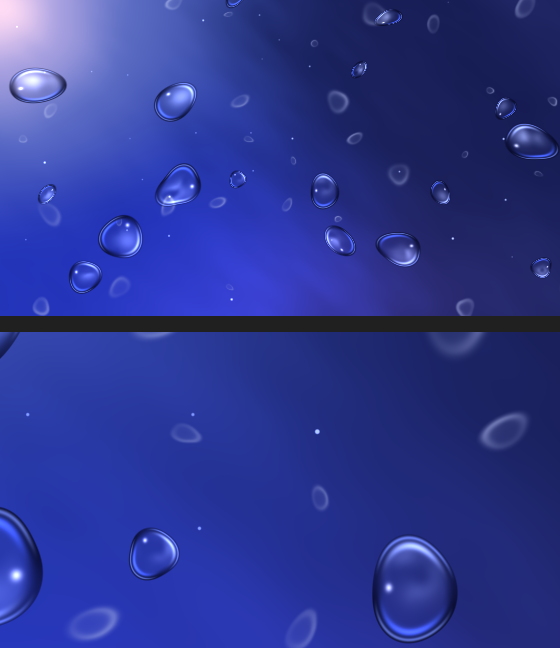
Top: the whole. Bottom: its middle third, enlarged.
Reproduce this texture procedurally as a WebGL 2 fragment shader.

```glsl
#version 300 es
precision highp float;
// Water drops floating before a deep blue haze lit from the upper left corner.
// The haze is layered gradients with stretched noise; the drops are wobbly
// ellipses scattered on jittered grids: sharp glassy ones, soft ones and specks.

#define SHARP_CELL 0.30
#define SHARP_SHARE 0.72
#define SOFT_CELL 0.205
#define SOFT_SHARE 0.62
#define SPECK_CELL 0.17
#define SPECK_SHARE 0.45
#define WOBBLE 0.10
#define STREAK_AMOUNT 0.55
#define NIGHT vec3(0.105, 0.13, 0.36)
#define BLUE vec3(0.15, 0.22, 0.75)
#define HAZE vec3(0.40, 0.46, 0.79)
#define LILAC vec3(0.69, 0.65, 0.89)

uniform vec2 u_resolution;
out vec4 fragColor;

float hash(vec2 p) {
    return fract(sin(dot(p, vec2(127.1, 311.7))) * 43758.5453);
}

vec2 hash2(vec2 p) {
    return vec2(hash(p), hash(p + 37.3));
}

float noise(vec2 p) {
    vec2 i = floor(p), f = fract(p);
    f = f * f * (3.0 - 2.0 * f);
    return mix(mix(hash(i), hash(i + vec2(1, 0)), f.x),
               mix(hash(i + vec2(0, 1)), hash(i + vec2(1, 1)), f.x), f.y);
}

float fbm(vec2 p) {
    float sum = 0.0, gain = 0.5;
    for (int i = 0; i < 4; i++) {
        sum += gain * noise(p);
        p = p * 2.03 + 11.7;
        gain *= 0.5;
    }
    return sum;
}

// Blue haze: horizontal darkening, diagonal beams and a corner glow
vec3 background(vec2 p) {
    vec2 beam = vec2(dot(p, vec2(0.75, -0.66)), dot(p, vec2(0.66, 0.75)));
    float streak = fbm(beam * vec2(1.3, 3.2) + 4.0) - 0.47;
    float shade = smoothstep(0.58, 1.36, p.x + 0.12 * (p.y - 0.5) - STREAK_AMOUNT * streak);
    vec3 col = mix(BLUE, vec3(0.23, 0.31, 0.69), smoothstep(0.25, 0.95, p.y));
    col = mix(col, NIGHT, shade);
    col += vec3(0.10, 0.10, 0.17) * streak;
    vec2 pool = (p - vec2(1.0, 0.02)) / vec2(0.55, 0.28);
    col += vec3(0.09, 0.05, 0.13) * exp(-dot(pool, pool));
    float r = length(p - vec2(0.0, 0.98)) - 0.15 * streak;
    col = mix(col, HAZE, 1.0 - smoothstep(0.25, 0.85, r));
    col = mix(col, LILAC, 1.0 - smoothstep(0.14, 0.46, r));
    return mix(col, vec3(1.0, 0.86, 0.96), 1.0 - smoothstep(0.0, 0.22, r));
}

// Position inside a rotated, wobbly ellipse; length 1 lies on its edge
vec2 dropSpace(vec2 v, float radius, vec2 id) {
    float turn = 6.283 * hash(id + 5.1), c = cos(turn), s = sin(turn);
    vec2 q = mat2(c, s, -s, c) * v / radius;
    float stretch = 1.0 + 0.35 * hash(id + 8.7);
    q *= vec2(stretch, 1.0 / stretch);
    float a = atan(q.y, q.x), phase = 6.283 * hash(id + 2.9);
    q /= 1.0 + WOBBLE * hash(id + 6.4) * (cos(3.0 * a + phase) + 0.6 * cos(2.0 * a - phase));
    return mat2(c, -s, s, c) * q;
}

// Glassy drop: dark refracting rim, milky inner light, bright crescents
vec3 sharpDrop(vec3 back, vec2 q, float aa, vec2 id) {
    float d = length(q), tilt = 6.283 * hash(id + 9.3);
    vec2 light = vec2(cos(tilt), sin(tilt)), dir = q / max(d, 0.001);
    float facing = dot(dir, light);
    float rim = smoothstep(0.66, 0.97, d);
    vec3 col = back * 0.88 + vec3(0.015, 0.02, 0.05);
    float fold = noise(q * 1.7 + id * 3.1);
    vec2 m = (q - 0.32 * light) * vec2(1.5, 1.7);
    float milk = exp(-dot(m, m) * 1.6) * smoothstep(0.15, 0.7, fold + 0.15);
    col += vec3(0.50, 0.53, 0.62) * milk * (0.35 + 0.65 * hash(id + 1.8)) * (1.0 - rim);
    col = mix(col, vec3(0.015, 0.025, 0.13), rim * (0.50 + 0.42 * smoothstep(0.5, -0.7, facing)));
    float band = (d - 0.80) / 0.07, edge = (d - 0.94) / 0.035;
    col += vec3(0.62, 0.69, 0.92) * exp(-band * band) * pow(max(facing, 0.0), 3.0);
    col += vec3(0.24, 0.34, 0.85) * exp(-band * band) * pow(max(-facing, 0.0), 2.0);
    col += vec3(0.32, 0.38, 0.62) * exp(-edge * edge) * smoothstep(0.2, 0.9, abs(facing));
    vec2 g = (q - 0.60 * vec2(-light.y, light.x)) / 0.08;
    col += vec3(0.75) * exp(-dot(g, g));
    return mix(back, col, 1.0 - smoothstep(1.0 - aa, 1.0 + aa, d));
}

// Out of focus drop: pale veil with a lighter ring on one side
vec3 softDrop(vec3 back, vec2 q, float aa, vec2 id) {
    float d = length(q), blur = max(aa, mix(0.10, 0.28, hash(id + 3.3)));
    float tilt = 6.283 * hash(id + 9.3);
    float side = 0.5 + 0.5 * dot(q, vec2(cos(tilt), sin(tilt))) / max(d, 0.001);
    float ring = (d - 0.78) / 0.20;
    float veil = 0.10 + 0.26 * exp(-ring * ring) * (0.3 + side) + 0.20 * side * d * noise(q * 2.0 + id);
    veil *= (1.0 - smoothstep(1.0 - blur, 1.0 + blur, d)) * mix(0.5, 1.25, hash(id + 7.2));
    return mix(back, vec3(0.68, 0.72, 0.93), veil);
}

// One scattered layer; kind 0 soft, 1 sharp, 2 specks
vec3 scatter(vec3 col, vec2 p, float cell, float share, int kind) {
    vec2 base = floor(p / cell);
    for (int k = 0; k < 9; k++) {
        vec2 id = base + vec2(k % 3 - 1, k / 3 - 1), seed = id + 17.0 * float(kind + 1);
        if (hash(seed + 0.7) > share) continue;
        vec2 v = p - (id + 0.5 + 0.8 * (hash2(seed) - 0.5)) * cell;
        float h = hash(seed + 4.2), px = 1.0 / u_resolution.y;
        if (kind == 2) {
            float size = mix(0.0014, 0.0032, h * h);
            col += vec3(0.5, 0.55, 0.6) * (0.4 + h) * (1.0 - smoothstep(size - px, size + px, length(v)));
            continue;
        }
        float radius = kind == 1 ? mix(0.018, 0.072, h) : mix(0.011, 0.041, h * h);
        vec2 q = dropSpace(v, radius, seed);
        if (dot(q, q) > 2.5) continue;
        col = kind == 1 ? sharpDrop(col, q, px / radius, seed) : softDrop(col, q, px / radius, seed);
    }
    return col;
}

void main() {
    vec2 p = gl_FragCoord.xy / u_resolution.y;
    vec3 col = background(p);
    col = scatter(col, p, SOFT_CELL, SOFT_SHARE, 0);
    col = scatter(col, p, SPECK_CELL, SPECK_SHARE, 2);
    col = scatter(col, p, SHARP_CELL, SHARP_SHARE, 1);
    fragColor = vec4(clamp(col, 0.0, 1.0), 1.0);
}
```
